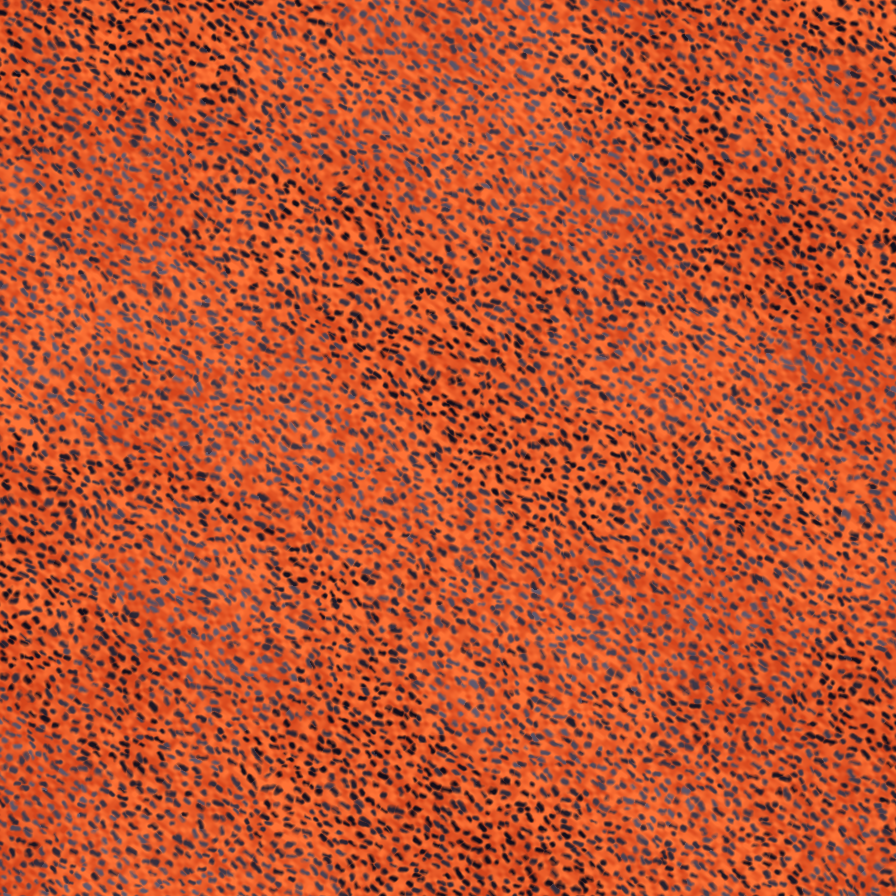
Give the GLSL for this texture, as a three.js fragment shader.

```glsl
// Orange grained surface covered with short dark slanted flecks.
// Flecks are soft, roughened capsules jittered on a tilted cell grid; broad
// value noise shifts them from ink to slate and shades the orange ground.

varying vec2 vUv;

const float SLANT = 0.64;
const vec2 CELLS = vec2(74.0, 94.0);
const float EDGE = 0.0024;
const float ROUGHNESS = 0.0026;

const vec3 ORANGE = vec3(1.0, 0.45, 0.21);
const vec3 RUST = vec3(0.83, 0.27, 0.11);
const vec3 INK = vec3(0.07, 0.05, 0.10);
const vec3 SLATE = vec3(0.38, 0.35, 0.43);

float hash(vec2 p) {
  return fract(sin(dot(p, vec2(127.1, 311.7))) * 43758.5453);
}

vec2 hash2(vec2 p) {
  return vec2(hash(p), hash(p + 57.3));
}

vec2 rotate(vec2 p, float angle) {
  float c = cos(angle);
  float s = sin(angle);
  return vec2(c * p.x - s * p.y, s * p.x + c * p.y);
}

float valueNoise(vec2 p) {
  vec2 i = floor(p);
  vec2 f = fract(p);
  f = f * f * (3.0 - 2.0 * f);
  float low = mix(hash(i), hash(i + vec2(1.0, 0.0)), f.x);
  float high = mix(hash(i + vec2(0.0, 1.0)), hash(i + vec2(1.0, 1.0)), f.x);
  return mix(low, high, f.y);
}

float fbm(vec2 p) {
  float sum = 0.0;
  float weight = 0.5;
  for (int i = 0; i < 3; i++) {
    sum += weight * valueNoise(p);
    p = rotate(p, 0.7) * 2.03 + 11.7;
    weight *= 0.5;
  }
  return sum / 0.875;
}

// Distance to a capsule lying along x
float capsule(vec2 p, float halfLength, float radius) {
  p.x -= clamp(p.x, -halfLength, halfLength);
  return length(p) - radius;
}

// x: coverage of the strongest fleck, y: its random tone
vec2 flecks(vec2 p, vec2 cells, float rough) {
  vec2 home = floor(p * cells);
  vec2 best = vec2(0.0, 0.5);
  for (int y = -1; y <= 1; y++) {
    for (int x = -1; x <= 1; x++) {
      vec2 id = home + vec2(float(x), float(y));
      vec2 center = (id + 0.5 + 0.8 * (hash2(id) - 0.5)) / cells;
      vec2 shape = hash2(id + 19.1);
      float turn = 0.9 * (hash(id + 83.7) - 0.5);
      float halfLength = mix(0.0004, 0.0038, shape.x);
      float radius = mix(0.0018, 0.0029, shape.y);
      float d = capsule(rotate(p - center, turn), halfLength, radius) + rough;
      float cover = 1.0 - smoothstep(-EDGE, EDGE, d);
      if (cover > best.x) best = vec2(cover, hash(id + 41.9));
    }
  }
  return best;
}

// Orange ground with fine grain and broad slanted shading
vec3 ground(vec2 p) {
  float grain = valueNoise(p * vec2(150.0, 210.0));
  float shade = fbm(p * vec2(7.0, 13.0) + 4.3);
  float light = 0.55 + 1.15 * (grain - 0.5) + 0.9 * (shade - 0.5);
  return mix(RUST, ORANGE, clamp(light, 0.0, 1.0));
}

void main() {
  vec2 p = rotate(vUv, SLANT);

  // Slight warp breaks up the rows of cells
  vec2 warp = vec2(valueNoise(p * 27.0), valueNoise(p * 27.0 + 31.0)) - 0.5;
  float rough = ROUGHNESS * (valueNoise(p * 230.0 + 7.0) - 0.5);
  vec2 fleck = flecks(p + 0.009 * warp, CELLS, rough);

  // Patches where flecks fade from ink to slate
  float patches = smoothstep(0.28, 0.74, fbm(p * vec2(4.5, 8.0) + 17.0));
  float tone = clamp(0.7 * patches + 0.7 * (fleck.y - 0.5) + 0.07, 0.0, 1.0);

  vec3 color = mix(ground(p), mix(INK, SLATE, tone), fleck.x);
  gl_FragColor = vec4(color, 1.0);
}
```
